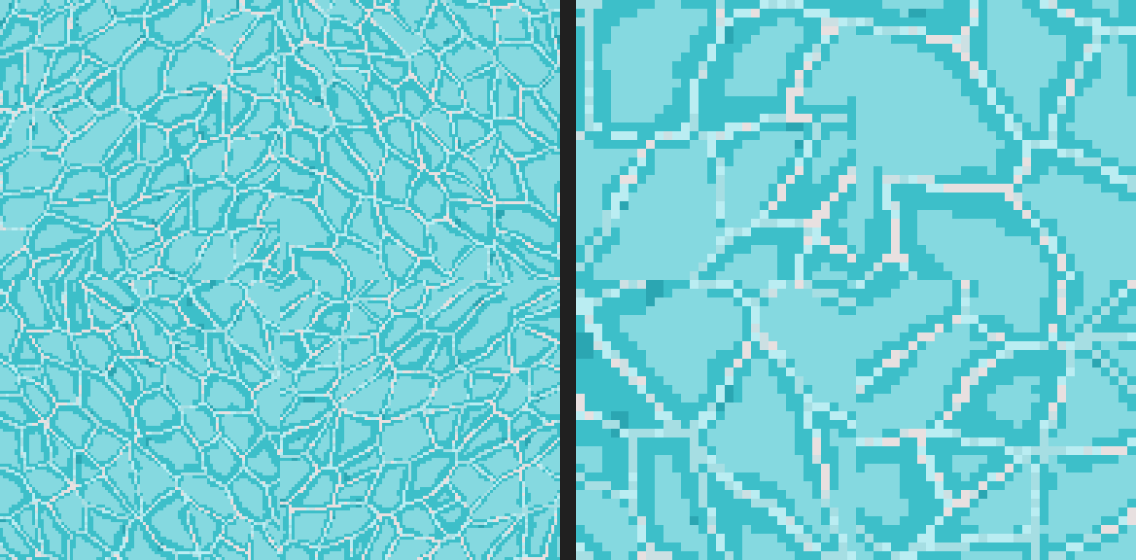
Left: the whole. Right: its middle third, enlarged.
Write a WebGL 2 fragment shader that draws this texture.

```glsl
#version 300 es
precision highp float;

uniform vec2 u_resolution;
out vec4 outColor;

#define BLOCKS 192.0       // mosaic blocks across the canvas
#define CELL_LENGTH 13.0   // site spacing along the grain, in blocks
#define CELL_WIDTH 8.6     // site spacing across the grain, in blocks
#define GRAIN_ANGLE 0.68
#define SKIPPED_SITES 0.28
#define WARP 2.5
#define LINE_HALF_WIDTH 0.5
#define RIM_MIN 1.2
#define RIM_MAX 2.7
#define STREAKS 2.4
#define DARK_SHARE 0.006

const vec3 TEAL = vec3(0.24, 0.75, 0.79);
const vec3 AQUA = vec3(0.52, 0.85, 0.88);
const vec3 DEEP = vec3(0.17, 0.65, 0.70);
const vec3 MIST = vec3(0.65, 0.87, 0.89);
const vec3 ICE = vec3(0.73, 0.93, 0.95);
const vec3 SILVER = vec3(0.80, 0.88, 0.89);
const vec3 BLUSH = vec3(0.91, 0.88, 0.88);

float hash(vec2 p) {
    return fract(sin(dot(p, vec2(127.1, 311.7))) * 43758.545);
}

vec2 hash2(vec2 p) {
    return vec2(hash(p), hash(p + vec2(41.3, 17.9)));
}

float noise(vec2 p) {
    vec2 i = floor(p), f = fract(p);
    f = f * f * (3.0 - 2.0 * f);
    return mix(mix(hash(i), hash(i + vec2(1, 0)), f.x),
               mix(hash(i + vec2(0, 1)), hash(i + vec2(1, 1)), f.x), f.y);
}

bool isSkipped(vec2 cell) {
    return hash(cell + 73.7) < SKIPPED_SITES;
}

// Distance in blocks to the nearest cell border; also returns the cell
float borderDistance(vec2 q, mat2 toGrid, out vec2 nearestCell) {
    vec2 base = floor(q), toNearest = vec2(9.0);
    nearestCell = base;
    for (int y = -2; y <= 2; y++)
    for (int x = -2; x <= 2; x++) {
        vec2 cell = base + vec2(x, y);
        if (isSkipped(cell)) continue;
        vec2 toSite = cell + hash2(cell) - q;
        if (dot(toSite, toSite) < dot(toNearest, toNearest)) {
            toNearest = toSite;
            nearestCell = cell;
        }
    }
    float border = 100.0;
    for (int y = -2; y <= 2; y++)
    for (int x = -2; x <= 2; x++) {
        vec2 cell = nearestCell + vec2(x, y);
        if ((x == 0 && y == 0) || isSkipped(cell)) continue;
        vec2 toSite = cell + hash2(cell) - q;
        vec2 normal = normalize(toSite - toNearest);
        float d = dot(0.5 * (toSite + toNearest), normal);
        border = min(border, d / length(normal * toGrid));
    }
    return border;
}

vec3 lineColor(vec2 block) {
    float tint = mix(noise(block * 0.17 + 5.0), hash(block + 3.1), 0.35);
    if (tint < 0.39) return BLUSH;
    if (tint < 0.445) return SILVER;
    return tint < 0.61 ? ICE : MIST;
}

vec3 blockColor(vec2 block) {
    // The grain turns a quarter between neighbouring quadrants
    vec2 p = block + 0.5 - 0.5 * BLOCKS;
    vec2 quadrant = step(0.0, p);
    if (quadrant.x == quadrant.y) p = vec2(-p.y, p.x);
    p += quadrant * vec2(230.0, 370.0);

    vec2 along = vec2(cos(GRAIN_ANGLE), sin(GRAIN_ANGLE));
    mat2 toGrid = mat2(along.x / CELL_LENGTH, -along.y / CELL_WIDTH,
                       along.y / CELL_LENGTH, along.x / CELL_WIDTH);
    vec2 bend = vec2(noise(p * 0.12), noise(p * 0.12 + 31.0)) - 0.5;
    vec2 q = toGrid * (p + WARP * bend);

    vec2 cell;
    float border = borderDistance(q, toGrid, cell);
    if (border < LINE_HALF_WIDTH) return lineColor(block);

    // Pale core with a ragged rim
    float rim = mix(RIM_MIN, RIM_MAX, hash(cell + 19.3));
    float streak = noise(q * vec2(2.0, 3.2) + 11.0) - 0.5;
    if (border + STREAKS * streak > rim) return AQUA;

    vec2 fleck = floor(block / vec2(2.0, 3.0));
    return hash(fleck + 57.0) < DARK_SHARE ? DEEP : TEAL;
}

void main() {
    // Box filter over the blocks touched by this pixel
    float footprint = BLOCKS / min(u_resolution.x, u_resolution.y);
    vec2 p = gl_FragCoord.xy * footprint;
    vec2 block = floor(p - 0.5 * footprint);
    vec2 share = clamp((p + 0.5 * footprint - block - 1.0) / footprint, 0.0, 1.0);

    vec3 color = vec3(0.0);
    for (int y = 0; y <= 1; y++)
    for (int x = 0; x <= 1; x++) {
        vec2 side = vec2(x, y);
        vec2 weight = mix(1.0 - share, share, side);
        float area = weight.x * weight.y;
        if (area > 0.001) color += area * blockColor(block + side);
    }
    outColor = vec4(color, 1.0);
}
```
